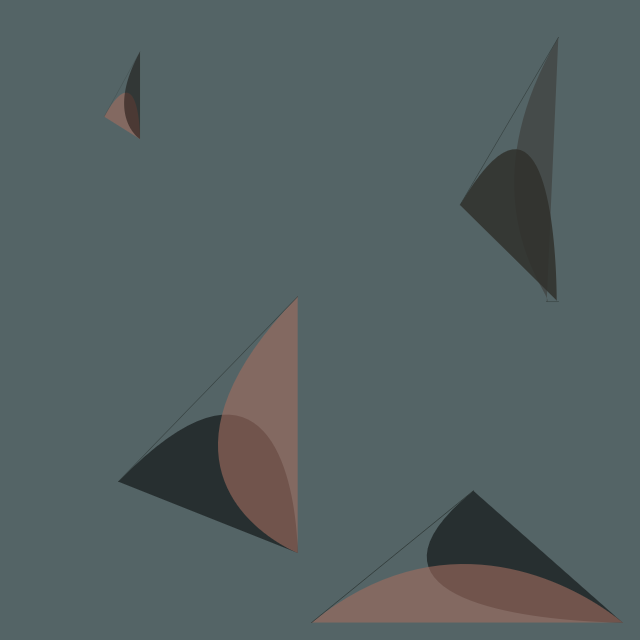
A Shadertoy shader for this background:

```glsl
#define SEGMENTS 40
#define LINE_HALF_WIDTH 0.0005
#define BACKGROUND vec3(0.329, 0.392, 0.400)
#define SLATE vec3(0.153, 0.184, 0.188)
#define OLIVE vec3(0.186, 0.188, 0.169)
#define GREY vec3(0.271, 0.294, 0.290)
#define CLAY vec3(0.635, 0.424, 0.369)
#define SHADE vec3(0.045, 0.016, 0.000)
#define INK vec3(0.150, 0.180, 0.170)
#define CLAY_ALPHA 0.6

float segmentDistance(vec2 p, vec2 a, vec2 b) {
    vec2 edge = b - a;
    float t = clamp(dot(p - a, edge) / max(dot(edge, edge), 1e-9), 0.0, 1.0);
    return length(p - a - edge * t);
}

vec2 cubic(vec2 a, vec2 b, vec2 c, vec2 d, float t) {
    float s = 1.0 - t;
    return s * s * s * a + 3.0 * s * s * t * b + 3.0 * s * t * t * c + t * t * t * d;
}

// Coverage of the area between a cubic curve and its chord
float curveFill(vec2 p, vec2 a, vec2 b, vec2 c, vec2 d, float pixel) {
    vec2 low = min(min(a, b), min(c, d)) - pixel;
    vec2 high = max(max(a, b), max(c, d)) + pixel;
    if (any(lessThan(p, low)) || any(greaterThan(p, high))) return 0.0;

    float dist = segmentDistance(p, a, d);
    float side = 1.0;
    vec2 from = d;
    for (int i = 0; i <= SEGMENTS; i++) {
        vec2 to = cubic(a, b, c, d, float(i) / float(SEGMENTS));
        dist = min(dist, segmentDistance(p, from, to));
        // Each crossing of a ray to the right flips the side
        if ((from.y > p.y) != (to.y > p.y)) {
            float crossing = from.x + (p.y - from.y) * (to.x - from.x) / (to.y - from.y);
            if (p.x < crossing) side = -side;
        }
        from = to;
    }
    return clamp(0.5 - side * dist / pixel, 0.0, 1.0);
}

float hairline(vec2 p, vec2 a, vec2 b, float pixel) {
    return clamp(0.5 + (LINE_HALF_WIDTH - segmentDistance(p, a, b)) / pixel, 0.0, 1.0);
}

// Two overlapping sails on one triangle; rgb and opacity for each
void drawSails(inout vec3 color, vec2 p, vec2 top, vec2 left, vec2 tip,
               vec4 under, vec4 over, float ink, float pixel) {
    float lower = curveFill(p, top, left, tip, tip, pixel);
    float upper = curveFill(p, left, top, tip, tip, pixel);
    color = mix(color, under.rgb, under.a * lower);
    color = mix(color, over.rgb, over.a * upper);
    color = mix(color, INK, ink * hairline(p, top, left, pixel));
}

void mainImage(out vec4 fragColor, in vec2 fragCoord) {
    float pixel = 1.0 / iResolution.y;
    vec2 p = fragCoord * pixel;
    vec3 color = BACKGROUND;
    vec4 clay = vec4(CLAY, CLAY_ALPHA);
    vec4 slate = vec4(SLATE, 1.0);

    // Small upper left pair: clay below a translucent shade
    drawSails(color, p, vec2(0.1628, 0.8177), vec2(0.2188, 0.9193), vec2(0.2188, 0.7826),
              clay, vec4(SHADE, 0.47), 0.25, pixel);

    // Tall upper right pair, whose grey sail ends in a short handle
    vec2 peak = vec2(0.8724, 0.9414);
    vec2 corner = vec2(0.7188, 0.6797);
    vec2 handle = vec2(0.8724, 0.5286);
    vec2 foot = vec2(0.8542, 0.5286);
    color = mix(color, GREY, curveFill(p, peak, corner, handle, foot, pixel));
    vec2 tip = vec2(0.8698, 0.5306);
    color = mix(color, OLIVE, 0.85 * curveFill(p, corner, peak, tip, tip, pixel));
    float lines = max(hairline(p, peak, corner, pixel), hairline(p, handle, foot, pixel));
    color = mix(color, INK, 0.6 * lines);

    // Large centre left pair
    drawSails(color, p, vec2(0.1849, 0.2474), vec2(0.4651, 0.5365), vec2(0.4651, 0.1360),
              slate, clay, 0.6, pixel);

    // Wide lower right pair
    drawSails(color, p, vec2(0.7396, 0.2331), vec2(0.4870, 0.0273), vec2(0.9727, 0.0273),
              slate, clay, 0.8, pixel);

    fragColor = vec4(color, 1.0);
}
```
